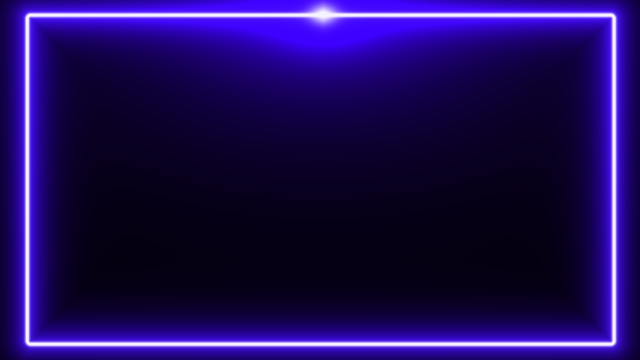
Write a WebGL 2 fragment shader that draws this background.

```glsl
#version 300 es
precision highp float;

#define FRAME_CENTER vec2(0.002, 0.001)
#define FRAME_HALF vec2(0.815, 0.457)
#define CORNER_RADIUS 0.010
#define TUBE_WIDTH 0.0060
#define GLOW_INSIDE 0.047
#define GLOW_OUTSIDE 0.040
#define FLARE_POS vec2(0.009, 0.460)
#define FLARE_REACH 0.20
#define NIGHT vec3(0.012, 0.0, 0.035)
#define NEON vec3(0.23, 0.0, 0.98)
#define HOT vec3(0.97, 0.95, 1.0)

uniform vec2 u_resolution;
out vec4 fragColor;

float roundedBox(vec2 p, vec2 halfSize, float radius) {
    vec2 q = abs(p) - halfSize + radius;
    return length(max(q, 0.0)) + min(max(q.x, q.y), 0.0) - radius;
}

float gauss(float x) {
    return exp(-x * x);
}

void main() {
    // Centered coordinates, one unit per canvas height
    vec2 p = (gl_FragCoord.xy - 0.5 * u_resolution) / u_resolution.y;

    // Neon frame: soft blue glow around a hot tube
    float side = roundedBox(p - FRAME_CENTER, FRAME_HALF, CORNER_RADIUS);
    float d = abs(side);
    float glow = 1.03 * exp(-d / (side > 0.0 ? GLOW_OUTSIDE : GLOW_INSIDE));
    float tube = min(1.2 * gauss(d / TUBE_WIDTH), 1.0);
    float haze = 0.12 * exp(-d / 0.014);

    // Flare: wide light spilling down, with a pointed bright center
    vec2 f = p - FLARE_POS;
    float spillDistance = length(f * vec2(0.58, 1.0));
    float spill = exp(-spillDistance / FLARE_REACH);
    spill += 0.35 * gauss(length(f * vec2(0.8, 1.0)) / 0.10);
    float spark = 1.9 * exp(-abs(f.x) / 0.026 - abs(f.y) / 0.012);
    float halo = 0.75 * gauss(length(f * vec2(0.75, 1.0)) / 0.026);

    // Blue light first, then the white-violet heat on top
    vec3 color = NIGHT + NEON * min(glow + spill, 1.0);
    float heat = 1.0 - (1.0 - tube) * (1.0 - haze)
               * (1.0 - min(spark, 1.0)) * (1.0 - halo);
    color = mix(color, HOT, heat);
    fragColor = vec4(clamp(color, 0.0, 1.0), 1.0);
}
```
